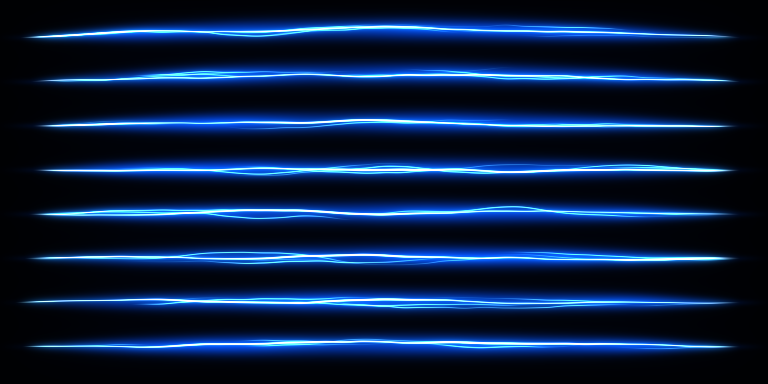
Give the GLSL for this background, as a Shadertoy shader.

```glsl
// Eight horizontal electric arcs stacked on a near-black ground.
// Each row is a tapered blue glow crossed by several wavering filaments:
// one steady white strand and fainter ones that fade in and out along it.

const int   ROWS = 8;
const int   STRANDS = 4;
const float FIRST_ROW = 0.097;      // height of the lowest arc
const float ROW_STEP = 0.115;
const float ARC_START = 0.03;       // ends, as fractions of the width
const float ARC_END = 0.965;
const float WANDER = 0.046;         // vertical swing of the strands
const float GLOW_HEIGHT = 0.027;
const float HALO_SIZE = 0.0055;
const float MAIN_WIDTH = 0.0027;    // half thickness of strands
const float SIDE_WIDTH = 0.0015;

const vec3 GROUND = vec3(0.0, 0.003, 0.012);
const vec3 HAZE = vec3(0.0, 0.02, 0.08);
const vec3 GLOW = vec3(0.005, 0.21, 0.70);
const vec3 HALO = vec3(0.08, 0.38, 0.55);
const vec3 SIDE_CORE = vec3(0.40, 0.72, 0.68);
const vec3 MAIN_CORE = vec3(0.95, 0.98, 0.98);

float hash(vec2 p) {
    vec3 q = fract(vec3(p.xyx) * 0.1031);
    q += dot(q, q.yzx + 33.33);
    return fract((q.x + q.y) * q.z);
}

// Smooth noise along x, one independent lane per seed.
float noise(float x, float seed) {
    float i = floor(x), f = fract(x);
    f = f * f * (3.0 - 2.0 * f);
    return mix(hash(vec2(i, seed)), hash(vec2(i + 1.0, seed)), f);
}

// Slow swing with a finer ripple, centred on zero.
float waver(float x, float seed) {
    return 0.72 * noise(x * 6.0, seed) + 0.22 * noise(x * 15.0, seed + 0.37)
         + 0.06 * noise(x * 38.0, seed + 0.71) - 0.5;
}

vec3 arc(vec2 p, float x, float row, float pixel) {
    float seed = row * 17.0 + 5.0;
    float start = ARC_START + 0.025 * (hash(vec2(seed, 1.0)) - 0.5);
    float t = clamp((x - start) / (ARC_END - start), 0.0, 1.0);
    float taper = pow(4.0 * t * (1.0 - t), 0.7);

    // The upper rows bow upwards in the middle.
    float bow = mix(0.004, 0.022, smoothstep(4.5, 5.8, row));
    float axis = FIRST_ROW + row * ROW_STEP + bow * sin(3.14159 * t);

    // Wide haze and tapered glow, unevenly lit along the row.
    float d = p.y - axis;
    float spread = GLOW_HEIGHT * (0.28 + 0.72 * taper);
    float fade = smoothstep(-0.01, 0.2, x) * smoothstep(1.01, 0.8, x);
    float lit = 0.65 + 0.5 * noise(x * 7.0, seed + 0.5);
    vec3 light = HAZE * fade * exp(-abs(d) / 0.03);
    light += GLOW * fade * lit * exp(-d * d / (spread * spread));

    // Filaments: strand zero is the steady one.
    float ends = smoothstep(0.0, 0.05, t) * smoothstep(1.0, 0.95, t);
    for (int s = 0; s < STRANDS; s++) {
        float lane = seed + float(s) * 3.0 + 1.0;
        bool isMain = s == 0;
        float swing = WANDER * taper * (isMain ? 0.6 : 1.0);
        float dist = abs(p.y - axis - swing * waver(x, lane));
        float pulse = noise(x * 8.0, lane + 0.2);
        float power = isMain ? 0.75 + 0.35 * pulse : smoothstep(0.3, 0.85, pulse);
        power *= ends;
        float width = (isMain ? MAIN_WIDTH : SIDE_WIDTH) * (0.5 + 0.6 * pulse);
        width *= 0.55 + 0.45 * taper;
        float core = 1.0 - smoothstep(width - 0.6 * pixel, width + 0.6 * pixel, dist);
        light += HALO * power * exp(-dist / HALO_SIZE) * (isMain ? 0.75 : 0.4);
        light += (isMain ? MAIN_CORE : SIDE_CORE) * power * core;
    }
    return light;
}

void mainImage(out vec4 fragColor, in vec2 fragCoord) {
    vec2 p = fragCoord / iResolution.y;
    float x = fragCoord.x / iResolution.x;
    float pixel = 1.0 / iResolution.y;

    vec3 color = GROUND;
    for (int row = 0; row < ROWS; row++) {
        color += arc(p, x, float(row), pixel);
    }
    fragColor = vec4(min(color, 1.0), 1.0);
}
```
